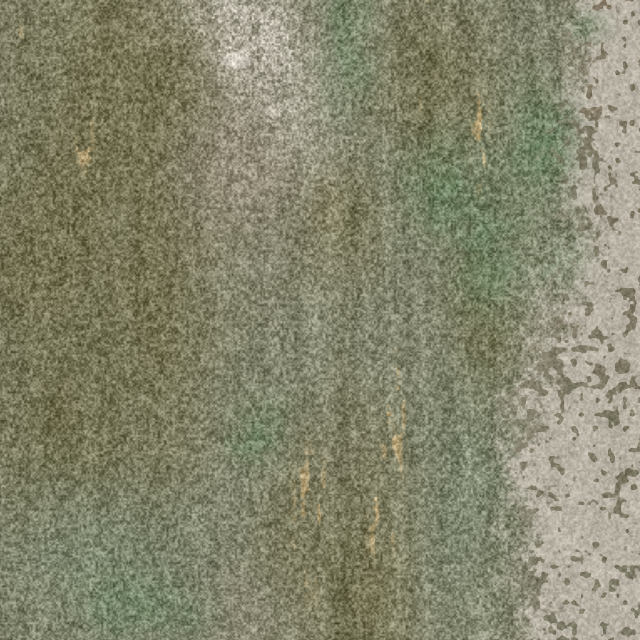
A Shadertoy shader for this texture:

```glsl
// Weathered wall: olive and grey-green stain with soft green patches, a pale worn
// blotch at the top, a pale speckled strip on the right and thin tan scratches.
// Soft patches set the layout; layered value noise adds grain, streaks and specks.
#define OLIVE vec3(0.462, 0.448, 0.325)
#define GREY vec3(0.515, 0.518, 0.428)
#define GREEN vec3(0.385, 0.505, 0.365)
#define PINK_GREY vec3(0.580, 0.545, 0.475)
#define PALE vec3(0.755, 0.728, 0.680)
#define SPECK vec3(0.440, 0.435, 0.350)
#define TAN vec3(0.760, 0.670, 0.490)
#define GRAIN_FREQ 225.0
#define GRAIN_AMOUNT 0.21
#define STREAK_AMOUNT 0.075

float hash(vec2 p) {
    vec3 q = fract(p.xyx * vec3(0.1031, 0.1030, 0.0973));
    q += dot(q, q.yzx + 33.33);
    return fract((q.x + q.y) * q.z);
}

float noise(vec2 p) {
    vec2 cell = floor(p), f = fract(p);
    f = f * f * (3.0 - 2.0 * f);
    float low = mix(hash(cell), hash(cell + vec2(1, 0)), f.x);
    float high = mix(hash(cell + vec2(0, 1)), hash(cell + vec2(1, 1)), f.x);
    return mix(low, high, f.y);
}

float fbm(vec2 p) {
    float sum = 0.0, weight = 0.5;
    for (int i = 0; i < 4; i++) {
        sum += weight * noise(p);
        p = p * 2.03 + 17.3;
        weight *= 0.5;
    }
    return sum / 0.9375;
}

// Soft elliptical spot
float spot(vec2 p, vec2 center, vec2 radius) {
    vec2 d = (p - center) / radius;
    return exp(-dot(d, d));
}

// Union of soft spots, each given as center.xy, radius.xy
float patches(vec2 p, vec4 list[8]) {
    float clear = 1.0;
    for (int i = 0; i < 8; i++) {
        clear *= 1.0 - 0.85 * spot(p, list[i].xy, list[i].zw);
    }
    return 1.0 - clear;
}

const vec4 OLIVE_SPOTS[8] = vec4[8](
    vec4(0.06, 0.62, 0.22, 0.32), vec4(0.20, 0.92, 0.10, 0.25),
    vec4(0.10, 0.30, 0.12, 0.12), vec4(0.56, 0.12, 0.11, 0.22),
    vec4(0.68, 0.88, 0.08, 0.14), vec4(0.74, 0.48, 0.05, 0.12),
    vec4(0.26, 0.55, 0.08, 0.25), vec4(0.52, 0.66, 0.07, 0.08));

const vec4 GREEN_SPOTS[8] = vec4[8](
    vec4(0.55, 0.95, 0.045, 0.09), vec4(0.83, 0.76, 0.050, 0.09),
    vec4(0.87, 0.60, 0.045, 0.04), vec4(0.925, 0.95, 0.022, 0.022),
    vec4(0.69, 0.70, 0.065, 0.07), vec4(0.40, 0.34, 0.050, 0.05),
    vec4(0.21, 0.03, 0.080, 0.05), vec4(0.76, 0.61, 0.050, 0.08));

const vec4 SCRATCH_SPOTS[8] = vec4[8](
    vec4(0.485, 0.19, 0.030, 0.12), vec4(0.595, 0.19, 0.022, 0.10),
    vec4(0.615, 0.35, 0.020, 0.11), vec4(0.750, 0.79, 0.015, 0.09),
    vec4(0.132, 0.78, 0.015, 0.05), vec4(0.025, 0.90, 0.015, 0.08),
    vec4(0.660, 0.98, 0.012, 0.04), vec4(0.640, 0.82, 0.020, 0.04));

void mainImage(out vec4 fragColor, in vec2 fragCoord) {
    vec2 uv = fragCoord / iResolution.xy;
    vec2 warp = vec2(fbm(uv * 7.0), fbm(uv * 7.0 + 40.0)) - 0.5;
    vec2 p = uv + 0.09 * warp;

    // Fine grain, slightly taller than wide
    float grain = noise(uv * GRAIN_FREQ * vec2(1.0, 0.85))
                + noise(uv * GRAIN_FREQ * 1.7 + 91.0) - 1.0;
    float mottle = fbm(uv * 45.0 + 8.0) - 0.5;

    // Broad stains
    float cloud = fbm(uv * vec2(9.0, 5.0) + 3.0) - 0.5;
    vec3 color = mix(GREY, OLIVE, clamp(patches(p, OLIVE_SPOTS) + 0.5 * cloud, 0.0, 1.0));
    color = mix(color, PINK_GREY, 0.65 * spot(p, vec2(0.36, 0.05), vec2(0.07, 0.09)));
    color = mix(color, PINK_GREY, 0.75 * spot(p, vec2(0.38, 0.75), vec2(0.09, 0.13)));
    float teal = spot(p, vec2(0.17, 0.12), vec2(0.18, 0.13))
               + spot(p, vec2(0.73, 0.24), vec2(0.09, 0.22));
    color = mix(color, vec3(0.47, 0.53, 0.44), 0.5 * min(teal, 1.0));
    float green = patches(p, GREEN_SPOTS) * (0.65 + 0.9 * cloud + 0.5 * mottle);

    // Vertical streaks, stronger right of the middle
    vec2 lean = vec2(uv.x + 0.025 * uv.y + 0.012 * warp.x, uv.y);
    float streak = noise(lean * vec2(95.0, 6.0)) + noise(lean * vec2(48.0, 3.0) + 7.0) - 1.0;
    color += STREAK_AMOUNT * streak * (0.45 + 0.55 * smoothstep(0.4, 0.55, uv.x));

    // Pale blotch, broken up by the grain
    vec2 q = p - vec2(0.385, 0.93);
    vec2 along = vec2(q.x + 0.45 * q.y, q.y);
    float blotch = spot(along, vec2(0.0), vec2(0.095, 0.15));
    color = mix(color, PALE, clamp(blotch * (0.75 + 0.7 * mottle + 0.35 * grain), 0.0, 1.0));
    float core = spot(p, vec2(0.36, 0.895), vec2(0.035, 0.025));
    color = mix(color, vec3(0.81, 0.79, 0.74), smoothstep(0.35, 0.7, core + 0.5 * mottle));

    // Pale strip with a ragged border and dark specks
    float border = mix(0.80, 0.895, smoothstep(0.30, 0.65, uv.y)) + 0.09 * warp.x;
    float inside = uv.x - border;
    float strip = smoothstep(-0.045, 0.06, inside + 0.11 * mottle + 0.02 * grain);
    color = mix(color, PALE - 0.025, 0.95 * strip);
    color = mix(color, GREEN, clamp(green, 0.0, 0.8) * (1.0 - 0.35 * strip));
    float speckField = noise(uv * 88.0) * 0.65 + noise(uv * 165.0 + 5.0) * 0.35;
    float cutoff = 0.57 + 0.45 * max(inside, 0.0) - 0.25 * cloud;
    vec3 speckColor = mix(SPECK, vec3(0.48, 0.39, 0.31), 0.7 * noise(uv * 30.0) * uv.y);
    color = mix(color, speckColor, 0.85 * strip * smoothstep(cutoff, cutoff + 0.10, speckField));

    // Thin broken tan scratches
    float scratch = noise(lean * vec2(125.0, 20.0) + 31.0) + 0.35 * (noise(uv * 150.0) - 0.5);
    float zone = patches(uv, SCRATCH_SPOTS);
    float cover = smoothstep(0.62, 0.88, scratch) * smoothstep(0.1, 0.7, zone);
    color = mix(color, TAN, 0.85 * cover);

    color += GRAIN_AMOUNT * grain * (1.0 - 0.45 * strip) + 0.07 * mottle;
    fragColor = vec4(clamp(color, 0.0, 1.0), 1.0);
}
```
